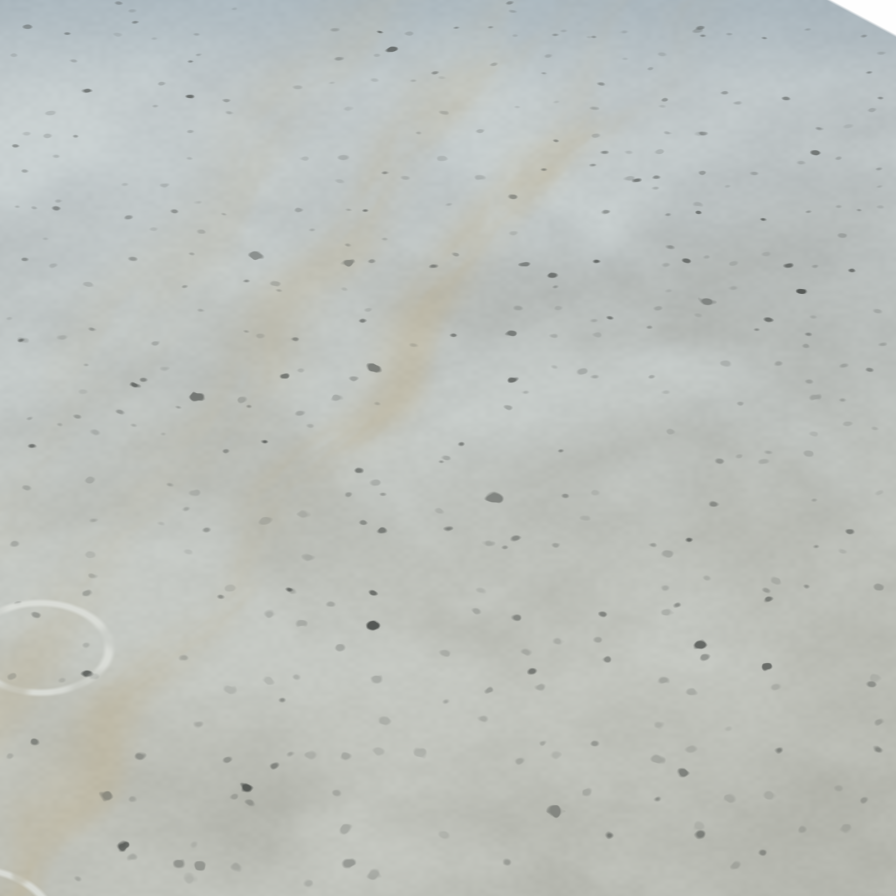
Give the GLSL for this texture, as a WebGL 1 fragment shader.

```glsl
precision highp float;
// A pale, worn stone floor seen at a slant: cool and dim at the far edge, warmer
// nearby. Value noise makes the clouding, soft diagonal bands the ochre stains,
// jittered grids the dark pits, and thin ellipses the chalky rings.

uniform vec2 u_resolution;

const vec3 PALE_WARM = vec3(0.762, 0.772, 0.745);
const vec3 PALE_COOL = vec3(0.778, 0.808, 0.812);
const vec3 DARK_WARM = vec3(0.670, 0.675, 0.640);
const vec3 DARK_COOL = vec3(0.675, 0.705, 0.722);
const vec3 FAR_BLUE = vec3(0.600, 0.665, 0.710);
const vec3 STAIN = vec3(0.745, 0.710, 0.610);
const vec3 PIT = vec3(0.240, 0.255, 0.245);
const vec3 CHALK = vec3(0.860, 0.870, 0.850);
const vec3 BACKDROP = vec3(0.995);

const float CLOUD_CONTRAST = 1.25;
const float GRAIN = 0.016;
const float STAIN_STRENGTH = 0.60;
const float STAIN_WIDTH = 0.032;
const vec2 STAIN_CENTRE = vec2(0.43, 0.58);
const vec2 STAIN_ALONG = vec2(0.60, 0.80);

float hash(vec2 p) {
  vec3 q = fract(vec3(p.xyx) * 0.1031);
  q += dot(q, q.yzx + 33.33);
  return fract((q.x + q.y) * q.z);
}

float noise(vec2 p) {
  vec2 i = floor(p), f = fract(p);
  f = f * f * (3.0 - 2.0 * f);
  vec2 e = vec2(1.0, 0.0);
  return mix(mix(hash(i), hash(i + e.xy), f.x),
             mix(hash(i + e.yx), hash(i + e.xx), f.x), f.y);
}

float fbm(vec2 p) {
  float sum = 0.0, amp = 0.5;
  for (int i = 0; i < 5; i++) {
    sum += amp * noise(p);
    p = mat2(1.6, 1.2, -1.2, 1.6) * p + 17.3;
    amp *= 0.5;
  }
  return sum / 0.97;
}

// One jittered grid of flattened pits; returns their coverage.
float pits(vec2 p, float cells, float share, float radius, float seed) {
  vec2 g = vec2(p.x, p.y * (0.85 + 0.35 * p.y)) * cells;
  vec2 id = floor(g) + seed;
  vec2 centre = 0.25 + 0.5 * vec2(hash(id + 3.1), hash(id + 71.7));
  vec2 d = (fract(g) - centre) / cells;
  d.y = d.y * 1.45 + d.x * 0.5 * (hash(id + 9.4) - 0.5);
  float size = radius * mix(0.55, 1.15, hash(id + 27.9)) * (1.15 - 0.4 * p.y);
  float edge = length(d) + 0.6 * size * (noise(p * 190.0 + seed) - 0.5);
  float soft = 0.0022;
  float body = 1.0 - smoothstep(size - soft, size + soft, edge);
  return body * step(hash(id + 53.2), share) * mix(0.45, 1.0, hash(id + 88.6));
}

// Broken chalk line around an ellipse.
float chalkRing(vec2 p, vec2 centre, vec2 radii) {
  vec2 q = (p - centre) / radii;
  float d = abs(length(q) - 1.0) * min(radii.x, radii.y);
  float wear = smoothstep(0.2, 0.65, noise(p * 45.0));
  return (1.0 - smoothstep(0.001, 0.0055, d)) * mix(0.25, 0.9, wear);
}

// Ochre band parallel to the stain direction, broken into patches.
float stainBand(vec2 p, float offset, float width) {
  vec2 d = p - STAIN_CENTRE;
  float along = dot(d, STAIN_ALONG);
  float across = dot(d, vec2(STAIN_ALONG.y, -STAIN_ALONG.x)) - offset;
  across += 0.05 * (noise(p * 9.0 + offset * 50.0) - 0.5);
  float patches = smoothstep(0.25, 0.75, fbm(vec2(along * 7.0, across * 18.0) + 40.0));
  return exp(-across * across / (width * width)) * patches;
}

void main() {
  vec2 p = gl_FragCoord.xy / u_resolution;

  // Clouded stone, cooler towards the far left
  vec2 bend = vec2(noise(p * 4.0 + 5.0), noise(p * 4.0 + 31.0)) - 0.5;
  float cloud = fbm(p * vec2(4.5, 7.0) + bend * 1.2);
  float veil = fbm(p * vec2(13.0, 24.0) + 90.0);
  float cool = smoothstep(0.2, 0.95, p.y + 0.3 * (cloud - 0.5) - 0.15 * (p.x - 0.5));
  float light = 0.84 + CLOUD_CONTRAST * (cloud - 0.5) + 0.45 * (veil - 0.5);
  light -= 0.32 * smoothstep(0.35, 1.0, p.x) + 0.12 * (1.0 - smoothstep(0.0, 0.4, p.y));
  light = clamp(light, 0.0, 1.1);
  vec3 colour = mix(mix(DARK_WARM, DARK_COOL, cool), mix(PALE_WARM, PALE_COOL, cool), light);
  float farEdge = smoothstep(0.88, 1.03, p.y + 0.05 * (cloud - 0.5));
  colour = mix(colour, FAR_BLUE, 0.6 * farEdge);

  // Stains
  float stain = stainBand(p, 0.0, STAIN_WIDTH) + 0.7 * stainBand(p, -0.12, STAIN_WIDTH * 1.2);
  stain += 0.4 * stainBand(p, -0.26, STAIN_WIDTH * 1.8);
  colour = mix(colour, STAIN, STAIN_STRENGTH * min(stain, 1.0));

  // Fine grain, then pits from large and dark to small and faint
  colour += GRAIN * (noise(p * vec2(130.0, 190.0)) - 0.5);
  colour = mix(colour, PIT, 0.85 * pits(p, 6.0, 0.33, 0.0085, 11.0));
  colour = mix(colour, PIT, 0.70 * pits(p, 11.0, 0.38, 0.0052, 37.0));
  colour = mix(colour, PIT, 0.42 * pits(p, 17.0, 0.36, 0.0044, 59.0));
  colour = mix(colour, PIT, 0.22 * pits(p, 25.0, 0.30, 0.0055, 83.0));

  // Chalk rings at the left, bright backdrop beyond the far right corner
  float chalk = max(chalkRing(p, vec2(0.045, 0.277), vec2(0.077, 0.050)),
                    chalkRing(p, vec2(-0.030, -0.035), vec2(0.090, 0.065)));
  colour = mix(colour, CHALK, chalk);
  float corner = dot(p - vec2(0.925, 1.0), normalize(vec2(0.04, 0.075)));
  colour = mix(colour, BACKDROP, smoothstep(-0.002, 0.002, corner));

  gl_FragColor = vec4(colour, 1.0);
}
```
